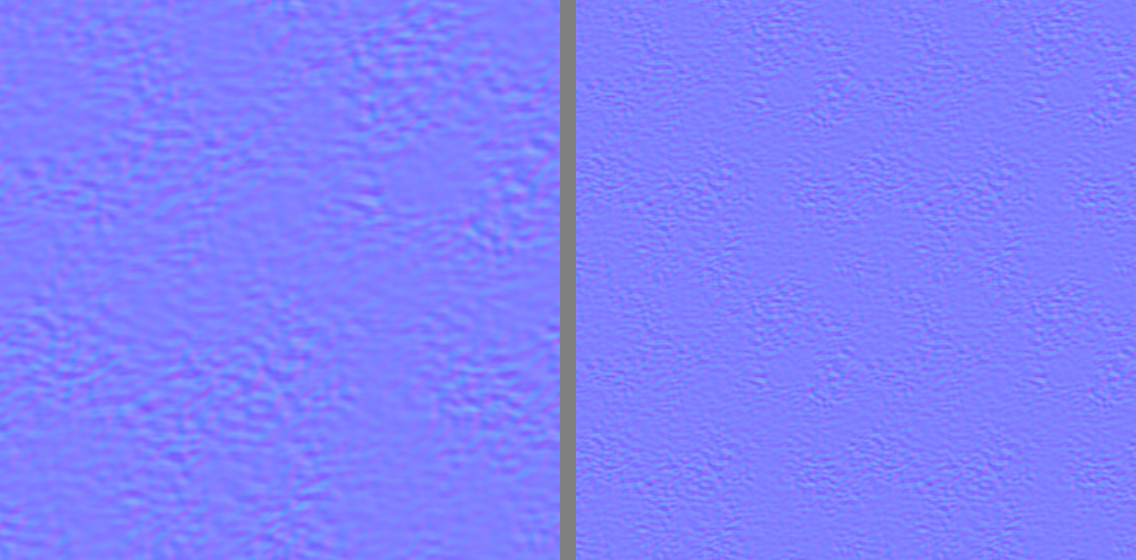
Left, the tile; right, the same tile 2 across and 2 down.
Write a Shadertoy shader that draws this texture map.

```glsl
// Tiling tangent-space normal map of a finely rippled, softly grained surface.

// Integer hash giving a unit gradient for a lattice point.
vec2 latticeGradient(ivec2 cell, int seed) {
    uvec2 v = uvec2(cell + ivec2(seed * 131, seed * 71)) * 1664525u + 1013904223u;
    v.x += v.y * 1664525u;
    v.y += v.x * 1664525u;
    v ^= v >> 16u;
    v.x += v.y * 1664525u;
    v.y += v.x * 1664525u;
    v ^= v >> 16u;
    return normalize(vec2(v & 65535u) / 32767.5 - 1.00001);
}

// Gradient noise that wraps after "period" cells on each axis.
float corner(vec2 cell, vec2 offset, vec2 f, vec2 period, int seed) {
    ivec2 wrapped = ivec2(mod(cell + offset + 0.5, period));
    return dot(latticeGradient(wrapped, seed), f - offset);
}

float wrapNoise(vec2 unit, vec2 period, int seed) {
    vec2 q = unit * period;
    vec2 cell = floor(q), f = q - cell;
    vec2 s = f * f * f * (f * (f * 6.0 - 15.0) + 10.0);
    float low = mix(corner(cell, vec2(0, 0), f, period, seed),
                    corner(cell, vec2(1, 0), f, period, seed), s.x);
    float high = mix(corner(cell, vec2(0, 1), f, period, seed),
                     corner(cell, vec2(1, 1), f, period, seed), s.x);
    return mix(low, high, s.y);
}

// Diagonal ripples crossed by horizontal and faint vertical ones.
float height(vec2 p) {
    p += 0.018 * vec2(wrapNoise(p, vec2(7), 1), wrapNoise(p, vec2(7), 2));
    vec2 diagonal = vec2(p.x - p.y, p.x + p.y);
    return wrapNoise(diagonal, vec2(38, 24), 3)
         + wrapNoise(p, vec2(28, 54), 4)
         + 0.35 * wrapNoise(p, vec2(52, 30), 5);
}

void mainImage(out vec4 fragColor, in vec2 fragCoord) {
    vec2 p = fragCoord / iResolution.xy;

    // Slope by central differences.
    vec2 e = vec2(0.001, 0.0);
    vec2 slope = vec2(height(p + e.xy) - height(p - e.xy),
                      height(p + e.yx) - height(p - e.yx)) / (2.0 * e.x);

    // Calm and rough patches.
    float patches = wrapNoise(p, vec2(5), 6) + 0.5 * wrapNoise(p, vec2(11), 7);
    float roughness = mix(0.45, 1.5, smoothstep(-0.45, 0.5, patches));

    vec3 normal = normalize(vec3(-0.0018 * roughness * slope, 1.0));
    fragColor = vec4(0.5 + 0.5 * normal, 1.0);
}
```
